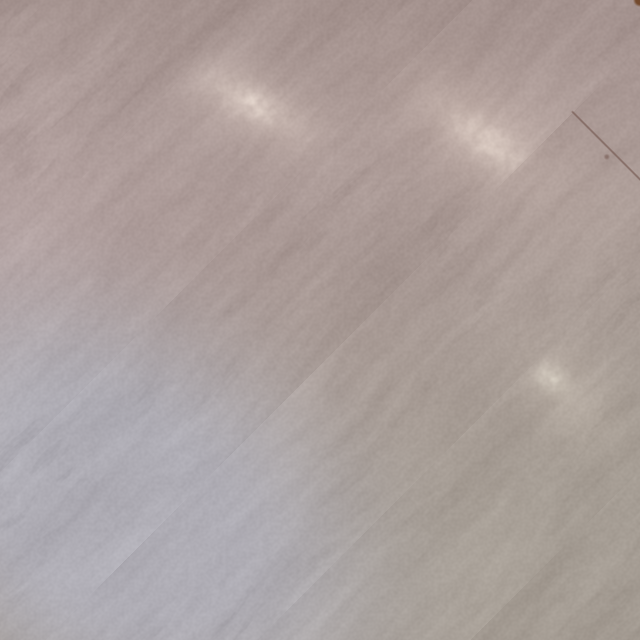
Write a Shadertoy shader that draws this texture.

```glsl
const float BOARD_WIDTH = 0.235;
const float SEAM_OFFSET = 0.185;

vec2 hashGradient(vec2 cell) {
    vec3 p = fract(cell.xyx * vec3(0.1031, 0.1030, 0.0973));
    p += dot(p, p.yzx + 33.33);
    float angle = 6.2832 * fract((p.x + p.y) * p.z);
    return vec2(cos(angle), sin(angle));
}

float gradientNoise(vec2 p) {
    vec2 cell = floor(p), f = fract(p);
    vec2 blend = f * f * f * (f * (f * 6.0 - 15.0) + 10.0);
    float a = dot(hashGradient(cell), f);
    float b = dot(hashGradient(cell + vec2(1, 0)), f - vec2(1, 0));
    float c = dot(hashGradient(cell + vec2(0, 1)), f - vec2(0, 1));
    float d = dot(hashGradient(cell + vec2(1, 1)), f - vec2(1, 1));
    return mix(mix(a, b, blend.x), mix(c, d, blend.x), blend.y);
}

float fbm(vec2 p) {
    float sum = 0.0, weight = 1.0;
    for (int i = 0; i < 4; i++) {
        sum += weight * gradientNoise(p);
        p = p * 2.03 + 17.3;
        weight *= 0.55;
    }
    return sum;
}

// x runs along the planks, y across them
vec2 toPlank(vec2 uv) {
    return vec2(uv.x + uv.y, uv.y - uv.x) * 0.70711;
}

float ellipseGlow(vec2 uv, vec2 center, float angle, vec2 radius) {
    vec2 d = uv - center;
    float c = cos(angle), s = sin(angle);
    vec2 q = vec2(c * d.x + s * d.y, c * d.y - s * d.x) / radius;
    return exp(-dot(q, q));
}

// Limits a reflection to the plank between two seams
float plankMask(float across, float low, float high, float soft) {
    return smoothstep(low - soft, low + soft, across)
         * (1.0 - smoothstep(high - soft, high + soft, across));
}

float woodGrain(vec2 plank, float board) {
    vec2 p = plank + vec2(board * 0.37, 0.0);
    p.y += 0.020 * gradientNoise(p * vec2(4.0, 7.0));
    float streaks = fbm(p * vec2(3.2, 19.0));
    float fibres = fbm(p * vec2(16.0, 65.0) + 41.0);
    float patches = gradientNoise(p * vec2(2.5, 6.0) + 9.0);
    return 0.036 * streaks + 0.016 * fibres + 0.020 * patches;
}

// Soft dark dashes, shown only in sparse patches
float darkDashes(vec2 plank) {
    vec2 p = plank;
    p.y += 0.012 * gradientNoise(p * vec2(11.0, 16.0));
    float patches = smoothstep(-0.05, 0.35, gradientNoise(p * vec2(2.5, 5.0) + 23.0));
    return patches * smoothstep(0.08, 0.55, fbm(p * vec2(8.0, 38.0) + 5.0));
}

vec3 roomLight(vec2 uv) {
    vec3 pink = vec3(0.662, 0.594, 0.580);
    vec3 olive = vec3(0.648, 0.615, 0.580);
    vec3 paleBlue = vec3(0.685, 0.677, 0.708);
    float down = 1.0 - smoothstep(0.05, 0.78, uv.y + 0.3 * (0.5 - uv.x));
    vec3 color = mix(pink, olive, down);
    color += vec3(0.040, 0.038, 0.045) * ellipseGlow(uv, vec2(-0.02, 0.60), 0.3, vec2(0.32, 0.28));
    color += vec3(0.028, 0.026, 0.022) * ellipseGlow(uv, vec2(0.80, 0.76), -0.5, vec2(0.30, 0.17));
    color -= vec3(0.034, 0.036, 0.038) * ellipseGlow(uv, vec2(0.42, 1.05), 0.0, vec2(0.6, 0.14));
    float sky = ellipseGlow(uv, vec2(0.18, 0.20), -0.6, vec2(0.43, 0.30));
    return mix(color, paleBlue, smoothstep(0.05, 0.85, sky));
}

vec3 lampReflections(vec2 uv, float across) {
    vec3 halo = vec3(0.062, 0.060, 0.053), core = vec3(0.105, 0.115, 0.105);
    float left = plankMask(across, 0.185, 0.415, 0.030);
    float middle = plankMask(across, -0.052, 0.185, 0.010);
    float right = plankMask(across, -0.520, -0.290, 0.010);
    float wide = ellipseGlow(uv, vec2(0.40, 0.83), -0.5, vec2(0.125, 0.055)) * mix(0.5, 1.0, left)
               + ellipseGlow(uv, vec2(0.75, 0.79), -0.65, vec2(0.13, 0.065)) * mix(0.6, 1.0, middle)
               + 0.8 * ellipseGlow(uv, vec2(0.88, 0.39), -0.8, vec2(0.12, 0.065)) * mix(0.6, 1.0, right);
    float tight = 0.75 * ellipseGlow(uv, vec2(0.390, 0.842), -0.52, vec2(0.075, 0.028)) * left
                + 0.40 * ellipseGlow(uv, vec2(0.398, 0.836), -0.52, vec2(0.025, 0.016))
                + 0.80 * ellipseGlow(uv, vec2(0.760, 0.780), -0.63, vec2(0.075, 0.026)) * middle
                + 0.95 * ellipseGlow(uv, vec2(0.862, 0.408), -0.7, vec2(0.030, 0.021)) * right;
    return halo * wide + core * tight * (1.0 + 0.7 * gradientNoise(uv * 75.0));
}

void mainImage(out vec4 fragColor, in vec2 fragCoord) {
    vec2 uv = fragCoord / iResolution.xy;
    float soft = 1.2 / iResolution.y;
    vec2 plank = toPlank(uv);
    float row = (plank.y - SEAM_OFFSET) / BOARD_WIDTH;
    float board = floor(row);
    float seamDistance = abs(row - round(row)) * BOARD_WIDTH;

    // Light and reflections
    vec3 color = roomLight(uv) + lampReflections(uv, plank.y);

    // Wood surface, with seams that fade in and out
    color += woodGrain(plank, board) * vec3(0.95, 1.0, 1.0);
    color -= 0.026 * darkDashes(plank);
    color += 0.003 * sin(board * 2.4 + 1.0);
    float seamFade = smoothstep(0.0, 0.4, gradientNoise(vec2(plank.x * 5.0, board)));
    color -= 0.010 * seamFade * (1.0 - smoothstep(0.0, 0.003 + soft, seamDistance));
    color += 0.022 * gradientNoise(uv * 190.0) + 0.014 * gradientNoise(uv * 85.0 + 7.0);

    // End joint, knot and corner trim
    vec3 brown = vec3(0.46, 0.35, 0.32);
    float joint = 1.0 - smoothstep(0.0003, 0.0008 + soft, abs(plank.x - 1.216));
    joint *= plankMask(plank.y, -0.285, -0.048, soft);
    float knot = 1.0 - smoothstep(0.001, 0.004 + soft, length(uv - vec2(0.948, 0.755)));
    float trim = 1.0 - smoothstep(0.006, 0.010 + soft, length(uv - 1.0));
    color = mix(color, brown, max(0.65 * joint, 0.6 * knot));
    color = mix(color, vec3(0.45, 0.29, 0.18), trim);

    fragColor = vec4(clamp(color, 0.0, 1.0), 1.0);
}
```
